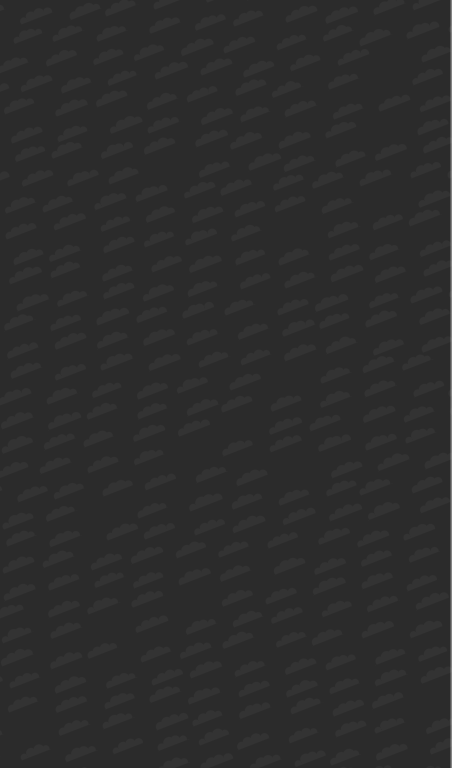
This pattern is drawn by a WebGL 1 fragment shader. Its source:

```glsl
precision highp float;
// Faint tilted clouds scattered over a charcoal ground.
// A jittered, slightly sheared grid places them, each row sliding sideways;
// each cloud is a few joined circles cut flat along the base.
uniform vec2 u_resolution;

#define COLUMNS 10.0
#define ROWS 32.0
#define JITTER vec2(0.26, 0.36)
#define ROW_SLIDE 0.5
#define GAP_CHANCE 0.05
#define ROW_RISE 0.08
#define CLOUD_TILT 0.37
#define CLOUD_HALF_LENGTH 0.038
#define EDGE_WIDTH 0.0033
#define EDGE_STRENGTH 0.42
#define GROUND vec3(0.169)
#define CLOUD vec3(0.201)

const float ASPECT = 512.0 / 302.0;

float hash(vec2 p) {
  vec3 q = fract(p.xyx * vec3(0.1031, 0.1030, 0.0973));
  q += dot(q, q.yzx + 33.33);
  return fract((q.x + q.y) * q.z);
}

vec2 hash2(vec2 p) {
  return vec2(hash(p + 17.3), hash(p + 71.9));
}

// Signed distance to a cloud spanning about -1 to 1, with uneven lumps.
float cloudDistance(vec2 p, vec2 id) {
  float d = 10.0;
  for (int i = 0; i < 4; i++) {
    float k = float(i);
    float arch = sin((k + 0.5) * 0.785);
    float vary = hash(id + k * 5.7) - 0.5;
    vec2 center = vec2(-0.69 + 0.46 * k + 0.1 * vary, -0.24 + 0.16 * arch);
    float radius = 0.19 + 0.15 * arch + 0.07 * vary;
    d = min(d, length(p - center) - radius);
  }
  // Fill between the lumps with a tapering body, then cut the underside flat.
  float body = p.y + 0.02 + 0.32 * abs(p.x);
  d = min(d, max(body, abs(p.x) - 0.98));
  return max(d, -0.3 - p.y);
}

// Coverage of all clouds near a point.
float cloudField(vec2 p, float pixel) {
  vec2 cell = vec2(1.0 / COLUMNS, ASPECT / ROWS);
  vec2 home = floor(vec2(p.x, p.y - ROW_RISE * p.x) / cell);
  float c = cos(CLOUD_TILT);
  float s = sin(CLOUD_TILT);
  float d = 10.0;
  for (int y = -1; y <= 1; y++) {
    for (int x = -1; x <= 1; x++) {
      vec2 id = home + vec2(float(x), float(y));
      if (hash(id + 131.0) > GAP_CHANCE) {
        vec2 center = id + 0.5 + (hash2(id) - 0.5) * JITTER;
        center.x += (hash(vec2(id.y, 9.0)) - 0.5) * ROW_SLIDE;
        center *= cell;
        center.y += ROW_RISE * center.x;
        vec2 q = p - center;
        q = vec2(c * q.x + s * q.y, c * q.y - s * q.x);
        float size = CLOUD_HALF_LENGTH * mix(0.96, 1.04, hash(id + 47.0));
        d = min(d, cloudDistance(q / size, id) * size);
      }
    }
  }
  return 1.0 - smoothstep(-0.75 * pixel, 0.75 * pixel, d);
}

void main() {
  float pixel = 1.0 / u_resolution.x;
  vec2 p = gl_FragCoord.xy * pixel;
  vec3 color = mix(GROUND, CLOUD, cloudField(p, pixel));

  // Slightly darker foot and a thin pale strip on the right side.
  color *= mix(0.96, 1.0, smoothstep(0.0, 0.006, p.y));
  float strip = smoothstep(-0.5 * pixel, 0.5 * pixel, p.x - 1.0 + EDGE_WIDTH);
  color = mix(color, vec3(1.0), strip * EDGE_STRENGTH);

  gl_FragColor = vec4(color, 1.0);
}
```
